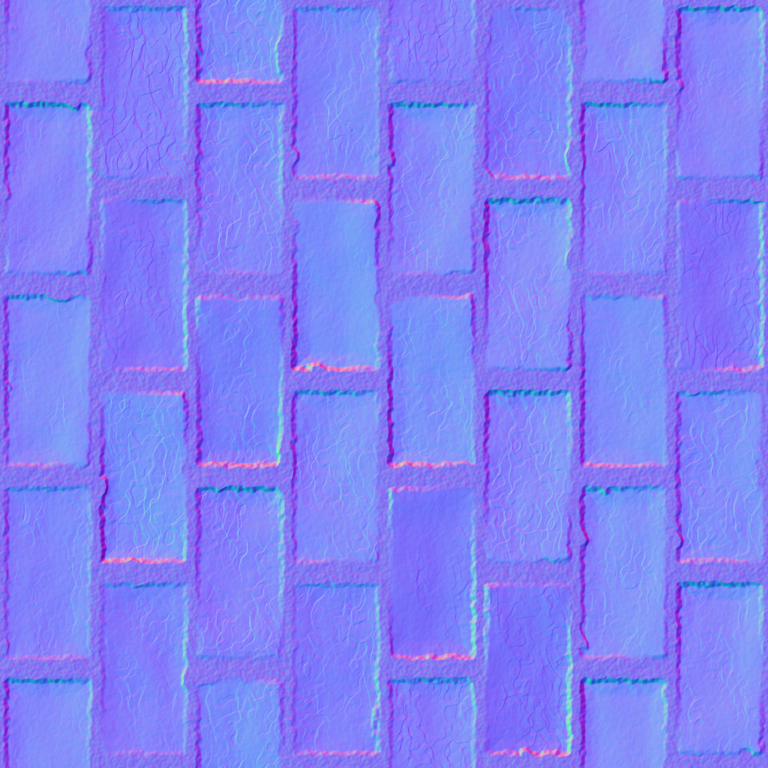
A Shadertoy shader for this texture map:

```glsl
// Normal map of worn upright bricks in eight staggered columns with rough mortar.

vec2 hash2(vec2 p) {
    vec3 q = fract(p.xyx * vec3(0.1031, 0.1030, 0.0973));
    q += dot(q, q.yzx + 33.33);
    return fract((q.xx + q.yz) * q.zy);
}

float corner(vec2 cell, vec2 offset, vec2 period) {
    float angle = 6.2832 * hash2(mod(cell, period) + 7.0).x;
    return dot(vec2(cos(angle), sin(angle)), offset);
}

// Gradient noise that wraps over the unit canvas
float noise(vec2 uv, vec2 cells) {
    vec2 p = uv * cells, i = floor(p), f = p - i;
    vec2 u = f * f * f * (f * (f * 6.0 - 15.0) + 10.0);
    vec2 e = vec2(1, 0);
    float low = mix(corner(i, f, cells), corner(i + e.xy, f - e.xy, cells), u.x);
    float high = mix(corner(i + e.yx, f - e.yx, cells), corner(i + e.xx, f - e.xx, cells), u.x);
    return mix(low, high, u.y);
}

float roundBox(vec2 p, vec2 halfSize, float radius) {
    vec2 q = abs(p) - halfSize + radius;
    return length(max(q, 0.0)) + min(max(q.x, q.y), 0.0) - radius;
}

// Slow rise with a sharp drop: a one-sided crack
float crackStep(float phase) {
    float s = fract(phase);
    return s - smoothstep(0.87, 1.0, s);
}

// x: surface height in column widths, y: brick coverage, zw: overall lean of the face
vec4 surface(vec2 uv) {
    // Brick cell, with every other column shifted by half a brick
    vec2 p = uv * vec2(8, 4);
    float column = floor(p.x);
    p.y += 0.5 * mod(column + 1.0, 2.0) - 0.016;
    vec2 id = mod(vec2(column, floor(p.y)), vec2(8, 4));
    vec2 local = (fract(p) - 0.5) * vec2(1, 2);
    vec2 seed = hash2(id + 3.0);
    vec2 wear = hash2(id + 41.0);

    // Ragged outline with occasional chips
    float ragged = noise(uv, vec2(72)) * 0.030 + noise(uv, vec2(150)) * 0.020;
    float chip = 0.09 * smoothstep(0.28, 0.55, noise(uv, vec2(26, 22)));
    float d = roundBox(local, vec2(0.465, 0.908), 0.07) + ragged;
    d += chip * smoothstep(-0.2, 0.0, d);
    float bevel = smoothstep(0.0, 0.065, -d);
    float rounding = mix(bevel, smoothstep(0.0, 0.22, -d), 0.3);

    // Tilted, domed face
    vec2 tilt = (seed - 0.5) * vec2(0.16, 0.12);
    float face = 0.038 + dot(tilt, local) - dot(local * local, vec2(0.09, 0.010));
    face += 0.022 * noise(uv, vec2(17, 11)) + 0.004 * noise(uv, vec2(36, 28));

    // Meandering cracks that face away from the tilt
    float bend = noise(uv, vec2(22, 18)) * 1.5 + noise(uv, vec2(62, 48)) * 0.75;
    float branch = noise(uv, vec2(30, 26)) * 1.4 - noise(uv, vec2(74, 56)) * 0.75;
    float strength = smoothstep(-0.35, 0.35, noise(uv, vec2(24, 14)) + wear.x * 0.5 - 0.2);
    float cracks = crackStep(local.x * 5.0 + local.y * 0.8 + bend + seed.y * 5.0);
    cracks += 0.8 * crackStep(local.x * 3.5 - local.y * 2.2 + branch + wear.y * 5.0);
    cracks += 0.4 * crackStep(local.x * 7.0 + local.y * 3.0 + bend - 1.5 * branch);
    face += (seed.x < 0.62 ? 1.0 : -1.0) * cracks * strength * mix(0.0025, 0.005, wear.x);

    // Grain, strongest in the mortar
    float grain = noise(uv, vec2(120)) * 0.005 + noise(uv, vec2(230)) * 0.0035;
    float lumps = noise(uv, vec2(40)) * 0.007;
    float height = rounding * face + grain * mix(1.0, 0.35, bevel) + lumps * (1.0 - bevel);
    vec2 lean = (seed - vec2(0.66, 0.5)) * vec2(0.17, 0.02);
    return vec4(height, bevel, lean);
}

void mainImage(out vec4 fragColor, in vec2 fragCoord) {
    vec2 uv = fragCoord / iResolution.xy;
    vec2 e = vec2(0.001, 0);

    // Surface slope by central differences
    vec2 slope = vec2(surface(uv + e.xy).x - surface(uv - e.xy).x,
                      surface(uv + e.yx).x - surface(uv - e.yx).x) / (16.0 * e.x);
    vec4 here = surface(uv);
    slope += mix(vec2(0.07, 0.04), here.zw, here.y);

    // Red faces down, green faces right, blue faces out
    vec3 normal = normalize(vec3(slope.y, -slope.x, 1.0));
    vec3 color = normal * 0.5 + 0.5;
    color.b *= 0.985 - 0.03 * (1.0 - here.y);
    fragColor = vec4(color, 1.0);
}
```
